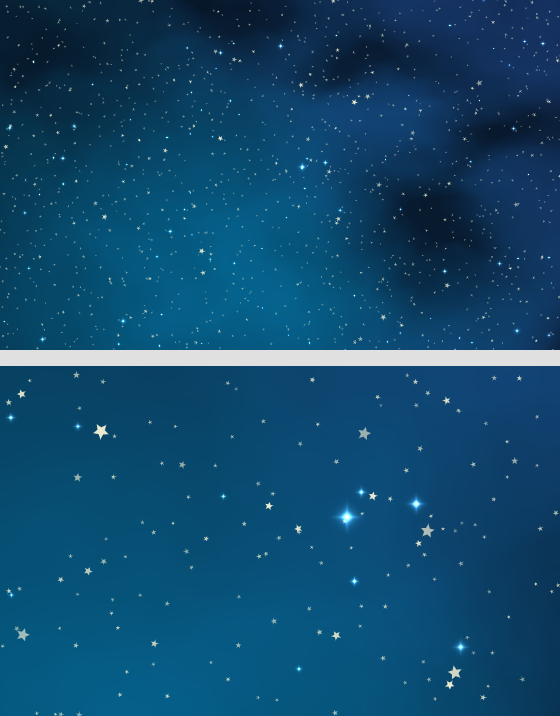
Top: the whole. Bottom: its middle third, enlarged.
A WebGL 1 fragment shader for this texture:

```glsl
precision highp float;
// Night sky: a teal and navy nebula with soft dark clouds, strewn with stars.
// Warped gradient noise shapes the clouds; jittered grids place the cream
// five-pointed stars and the blue four-pointed sparkles.
uniform vec2 u_resolution;

#define TEAL_SHADE vec3(0.030, 0.150, 0.230)
#define NAVY vec3(0.085, 0.185, 0.370)
#define GLOW vec3(0.015, 0.390, 0.555)
#define AZURE vec3(0.085, 0.300, 0.530)
#define INK vec3(0.025, 0.085, 0.155)
#define CREAM vec3(0.93, 0.93, 0.82)
#define SPARKLE_BLUE vec3(0.36, 0.76, 1.00)
#define WARP 0.20
#define CLOUD_CONTRAST 0.45
#define STAR_CLUMPING 0.8

const float SECTOR = 1.2566371; // a fifth of a turn

vec3 hash3(vec2 cell, float seed) {
  vec3 q = fract(vec3(cell.xyx + seed * 7.31) * vec3(0.1031, 0.1030, 0.0973));
  q += dot(q, q.yxz + 33.33);
  return fract((q.xxy + q.yzz) * q.zyx);
}

float cornerSlope(vec2 cell, vec2 offset) {
  return dot(hash3(cell, 3.0).xy * 2.0 - 1.0, offset);
}

float gradientNoise(vec2 p) {
  vec2 i = floor(p), f = fract(p), e = vec2(1.0, 0.0);
  vec2 u = f * f * f * (f * (f * 6.0 - 15.0) + 10.0);
  float low = mix(cornerSlope(i, f), cornerSlope(i + e, f - e), u.x);
  float high = mix(cornerSlope(i + e.yx, f - e.yx), cornerSlope(i + 1.0, f - 1.0), u.x);
  return mix(low, high, u.y);
}

float fbm(vec2 p) {
  float sum = 0.0, amplitude = 0.6;
  for (int i = 0; i < 4; i++) {
    sum += amplitude * gradientNoise(p);
    p = mat2(0.8, 0.6, -0.6, 0.8) * p * 2.03 + 17.0;
    amplitude *= 0.45;
  }
  return sum;
}

float blob(vec2 p, vec2 centre, vec2 radii) {
  vec2 q = (p - centre) / radii;
  return exp(-dot(q, q));
}

vec3 nebula(vec2 p) {
  vec2 drift = vec2(fbm(p * vec2(2.4, 3.4) + 5.0), fbm(p * vec2(2.4, 3.4) + 41.0));
  vec2 q = p + WARP * drift;
  vec3 sky = mix(TEAL_SHADE, NAVY, smoothstep(0.25, 1.4, q.x + 0.2 * q.y));
  sky = mix(sky, GLOW, 0.95 * blob(q, vec2(0.68, 0.17), vec2(0.72, 0.56)));
  sky = mix(sky, AZURE, 0.6 * blob(q, vec2(1.12, 0.62), vec2(0.20, 0.18)));

  // Dark clouds: a broad one at the right, others along the top and the corners
  float dark = 0.95 * blob(q, vec2(1.24, 0.35), vec2(0.22, 0.19));
  dark += 0.85 * blob(q, vec2(0.64, 0.98), vec2(0.22, 0.13));
  dark += 0.75 * blob(q, vec2(1.06, 0.82), vec2(0.20, 0.10));
  dark += 0.75 * blob(q, vec2(1.45, 0.64), vec2(0.22, 0.10));
  dark += 0.65 * blob(q, vec2(0.05, 0.86), vec2(0.32, 0.20));
  dark += 0.70 * blob(q, vec2(1.62, 0.02), vec2(0.12, 0.12));
  float wisps = fbm(q * vec2(3.2, 5.5) + 9.0);
  dark = dark * (1.0 + wisps) + CLOUD_CONTRAST * wisps * smoothstep(0.0, 1.0, p.y);
  sky = mix(sky, INK, clamp(dark, 0.0, 0.92));
  return sky * (1.0 + 0.18 * fbm(q * 4.0 + 23.0));
}

// Signed distance to a five-pointed star
float starDistance(vec2 p, float radius) {
  float angle = atan(p.y, p.x + 1e-6);
  angle = abs(mod(angle + 0.5 * SECTOR, SECTOR) - 0.5 * SECTOR);
  vec2 tip = vec2(radius, 0.0);
  vec2 notch = 0.48 * radius * vec2(cos(0.5 * SECTOR), sin(0.5 * SECTOR));
  vec2 edge = notch - tip;
  return dot(length(p) * vec2(cos(angle), sin(angle)) - tip, normalize(vec2(edge.y, -edge.x)));
}

// Offset from the star in this grid cell (xy), its radius (z), its presence (w)
vec4 scatter(vec2 p, float cell, float share, vec2 sizes, float seed) {
  vec2 id = floor(p / cell);
  vec3 place = hash3(id, seed), trait = hash3(id, seed + 11.0);
  float room = 1.0 - 2.0 * sizes.y / cell;
  vec2 centre = (id + 0.5 + (place.xy - 0.5) * room) * cell;
  float density = share * (1.0 + STAR_CLUMPING * gradientNoise(id * cell * 3.5 + seed));
  float radius = mix(sizes.x, sizes.y, trait.x * trait.x);
  return vec4(p - centre, radius, step(place.z, density) * mix(0.6, 1.0, trait.y));
}

float starLayer(vec2 p, float cell, float share, vec2 sizes, float seed) {
  vec4 star = scatter(p, cell, share, sizes, seed);
  float turn = 6.2832 * hash3(floor(p / cell), seed + 5.0).x;
  vec2 q = mat2(cos(turn), sin(turn), -sin(turn), cos(turn)) * star.xy;
  return star.w * clamp(0.5 - starDistance(q, star.z) * u_resolution.y, 0.0, 1.0);
}

vec3 sparkleLayer(vec2 p, float cell, float share, vec2 sizes, float seed) {
  vec4 star = scatter(p, cell, share, sizes, seed);
  vec2 q = abs(star.xy) / star.z;
  vec2 taper = max(1.0 - q, 0.0);
  vec2 rays = taper * taper * exp(-q.yx / 0.075);
  float core = exp(-dot(q, q) * 28.0), halo = exp(-dot(q, q) * 6.0);
  return star.w * (SPARKLE_BLUE * (0.85 * (rays.x + rays.y) + 0.28 * halo) + 0.7 * core);
}

void main() {
  vec2 p = gl_FragCoord.xy / u_resolution.y;
  vec3 color = nebula(p);
  float cream = 0.0;
  for (int i = 0; i < 3; i++) {
    float layer = float(i);
    cream = max(cream, 0.85 * starLayer(p + 0.013 * layer, 0.038, 0.30, vec2(0.0016, 0.0030), 1.0 + layer));
  }
  cream = max(cream, starLayer(p, 0.065, 0.36, vec2(0.0032, 0.0052), 6.0));
  cream = max(cream, starLayer(p, 0.130, 0.26, vec2(0.0065, 0.0090), 7.0));
  color = mix(color, CREAM, cream);
  color += sparkleLayer(p, 0.15, 0.30, vec2(0.012, 0.021), 8.0);
  color += sparkleLayer(p, 0.07, 0.20, vec2(0.005, 0.010), 9.0);
  gl_FragColor = vec4(min(color, 1.0), 1.0);
}
```
